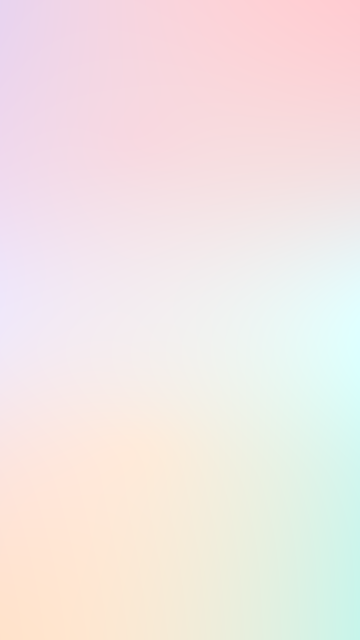
Write a WebGL 2 fragment shader that draws this background.

```glsl
#version 300 es
precision highp float;
// Soft pastel mesh gradient: lilac, rose, aqua, mint and peach.
uniform vec2 u_resolution;
out vec4 fragColor;

// Parabola through the left, middle and right colours of a row.
vec3 rowColor(vec3 left, vec3 middle, vec3 right, float x) {
    return left * (1.0 - x) * (1.0 - 2.0 * x)
         + middle * 4.0 * x * (1.0 - x)
         + right * x * (2.0 * x - 1.0);
}

// Catmull-Rom curve from b to c.
vec3 spline(vec3 a, vec3 b, vec3 c, vec3 d, float t) {
    return b + 0.5 * t * (c - a + t * (2.0 * a - 5.0 * b + 4.0 * c - d
         + t * (3.0 * (b - c) + d - a)));
}

float glow(vec2 uv, vec2 center, vec2 size) {
    vec2 d = (uv - center) / size;
    return exp(-dot(d, d));
}

void main() {
    vec2 uv = gl_FragCoord.xy / u_resolution;

    // Five colour rows, from the bottom up.
    vec3 rows[5];
    rows[0] = rowColor(vec3(1.0, 0.888, 0.795), vec3(0.955, 0.922, 0.845), vec3(0.78, 0.96, 0.92), uv.x);
    rows[1] = rowColor(vec3(0.99, 0.895, 0.865), vec3(0.97, 0.927, 0.865), vec3(0.82, 0.965, 0.935), uv.x);
    rows[2] = rowColor(vec3(0.94, 0.91, 0.98), vec3(0.95, 0.94, 0.94), vec3(0.88, 1.0, 1.0), uv.x);
    rows[3] = rowColor(vec3(0.94, 0.85, 0.93), vec3(0.965, 0.868, 0.885), vec3(0.955, 0.87, 0.88), uv.x);
    rows[4] = rowColor(vec3(0.91, 0.83, 0.94), vec3(0.98, 0.83, 0.86), vec3(1.0, 0.795, 0.82), uv.x);

    // Smooth vertical blend between neighbouring rows.
    float y = uv.y * 4.0;
    int i = clamp(int(y), 0, 3);
    vec3 color = spline(rows[max(i - 1, 0)], rows[i], rows[i + 1], rows[min(i + 2, 4)], y - float(i));

    // Faint peach and rose glows left of the centre.
    color += vec3(0.015, -0.002, -0.016) * glow(uv, vec2(0.4, 0.3), vec2(0.16, 0.06));
    color += vec3(0.008, -0.01, -0.006) * glow(uv, vec2(0.38, 0.78), vec2(0.16, 0.06));

    fragColor = vec4(clamp(color, 0.0, 1.0), 1.0);
}
```
